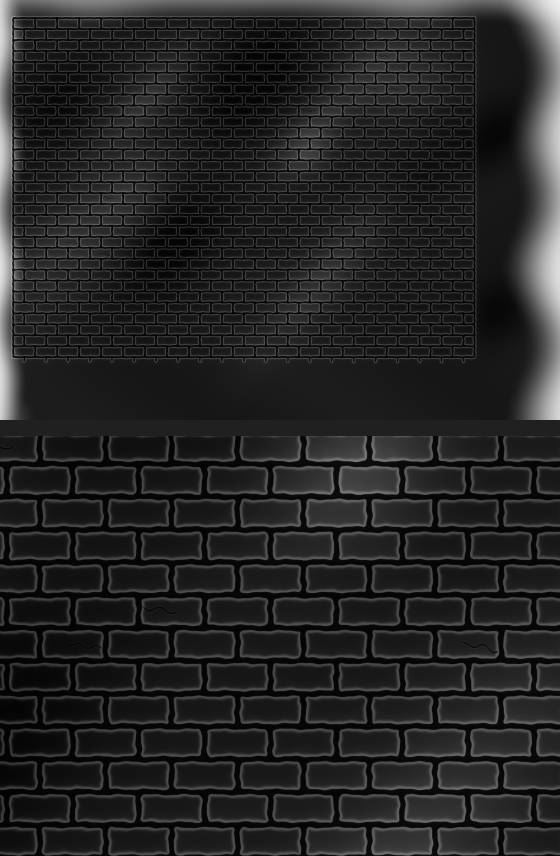
Top, the full canvas; bottom, a detail of the centre.
A WebGL 1 fragment shader for this pattern:

```glsl
precision highp float;

uniform vec2 u_resolution;

const vec2 PITCH = vec2(0.0523, 0.02604);
const vec2 COUNT = vec2(21.0, 31.0);
const vec2 WALL_TOP_LEFT = vec2(0.0315, 0.957);
const float HALF_JOINT = 0.0021;

float hash(vec2 cell) {
  return fract(sin(dot(cell, vec2(127.1, 311.7))) * 4375.85);
}

float boxDistance(vec2 p, vec2 halfSize, float radius) {
  vec2 d = abs(p) - halfSize + radius;
  return length(max(d, 0.0)) + min(max(d.x, d.y), 0.0) - radius;
}

// Two layers of sines make the ragged brick edges
vec2 ragged(vec2 p) {
  vec2 coarse = sin(p.yx * vec2(390.0, 245.0) + 3.0 * sin(p * 97.0));
  vec2 fine = sin(p.yx * vec2(730.0, 590.0) + 2.0 * sin(p * 151.0));
  return p + 0.0005 * coarse + 0.0002 * fine;
}

// Soft ellipse leaning up to the right; size is along, across
float streak(vec2 p, vec2 center, vec2 size) {
  vec2 d = p - center;
  vec2 q = vec2(dot(d, vec2(0.64, 0.77)), dot(d, vec2(0.77, -0.64))) / size;
  return exp(-dot(q, q));
}

float surfaceTone(vec2 p) {
  float tone = 0.098 + 0.012 * sin(p.x * 9.0 + 2.0 * sin(p.y * 7.0));
  tone += 0.09 * streak(p, vec2(0.35, 0.77), vec2(0.17, 0.05));
  tone += 0.06 * streak(p, vec2(0.32, 0.55), vec2(0.11, 0.06));
  tone += 0.09 * streak(p, vec2(0.79, 0.74), vec2(0.20, 0.055));
  tone += 0.12 * streak(p, vec2(0.73, 0.645), vec2(0.07, 0.055));
  tone += 0.10 * streak(p, vec2(0.77, 0.34), vec2(0.21, 0.055));
  tone += 0.08 * streak(p, vec2(0.17, 0.42), vec2(0.22, 0.10));
  tone += 0.08 * streak(p, vec2(0.96, 0.83), vec2(0.13, 0.10));
  tone -= 0.10 * streak(p, vec2(0.60, 0.81), vec2(0.19, 0.09));
  tone -= 0.09 * streak(p, vec2(0.41, 0.42), vec2(0.15, 0.08));
  tone -= 0.06 * streak(p, vec2(1.04, 0.62), vec2(0.17, 0.08));
  tone -= 0.07 * streak(p, vec2(0.15, 0.77), vec2(0.14, 0.08));
  tone -= 0.07 * streak(p, vec2(1.19, 0.68), vec2(0.10, 0.06));
  tone -= 0.07 * streak(p, vec2(1.19, 0.26), vec2(0.09, 0.07));
  return max(tone, 0.015);
}

float fade(float distanceIn, float width) {
  return 1.0 - smoothstep(-0.3 * width, width, distanceIn);
}

// Pale lumpy light around the canvas border
float borderLight(vec2 p, float aspect) {
  float rightLump = 0.020 * cos((p.y - 0.514) * 19.0) + 0.010 * sin(p.y * 11.0);
  float leftLump = 0.010 * cos((p.y - 0.5) * 23.0);
  float topLump = 0.008 * sin(p.x * 13.0 + 2.0 * sin(p.x * 5.0));
  float right = 0.86 * fade(aspect - p.x + rightLump, 0.118);
  float left = 0.86 * fade(p.x + leftLump, 0.056);
  float top = 0.50 * fade(1.0 - p.y + topLump, 0.065);
  float corner = 0.4 * fade(length(p) - 0.01, 0.08);
  return 1.0 - (1.0 - right) * (1.0 - left) * (1.0 - top) * (1.0 - corner);
}

// Signed distance to the joints, negative within the mortar
float jointDistance(vec2 p, vec2 local, float wall) {
  float brick = -boxDistance(local, 0.5 * PITCH - HALF_JOINT, 0.0026);
  float frame = abs(wall) - HALF_JOINT;
  // Joints poke out below the last course
  float x = p.x - WALL_TOP_LEFT.x;
  float stubX = (fract(x / PITCH.x) - 0.5) * PITCH.x;
  float stubY = p.y - WALL_TOP_LEFT.y + COUNT.y * PITCH.y;
  float stub = boxDistance(vec2(stubX, stubY), vec2(0.0018, 0.011), 0.001);
  float halfSpan = 0.5 * COUNT.x * PITCH.x;
  float outside = abs(x - halfSpan) < halfSpan ? min(frame, stub) : frame;
  return wall < 0.0 ? min(brick, frame) : outside;
}

// Wandering hairline across a few bricks
float crackDistance(vec2 local, vec2 cell) {
  float seed = hash(cell + 7.3);
  float x = local.x * (seed > 0.5 ? 1.0 : -1.0);
  float zigzag = 0.0016 * sin(x * 380.0 + seed * 30.0);
  float line = abs(local.y - zigzag - (seed - 0.5) * 0.6 * x);
  return hash(cell) > 0.94 ? line + step(x, -0.004) : 1.0;
}

float shade(vec2 p, float aspect, float soft) {
  // Running bond: every second course shifts by half a brick
  vec2 rough = ragged(p);
  vec2 grid = vec2(rough.x - WALL_TOP_LEFT.x, WALL_TOP_LEFT.y - rough.y) / PITCH;
  grid.x += 0.5 * mod(floor(grid.y), 2.0);
  vec2 cell = floor(grid);
  vec2 local = (fract(grid) - 0.5) * PITCH;
  vec2 halfWall = 0.5 * COUNT * PITCH;
  vec2 wallCenter = WALL_TOP_LEFT + halfWall * vec2(1.0, -1.0);
  float wall = boxDistance(rough - wallCenter, halfWall, 0.002);
  float joint = jointDistance(rough, local, wall);
  float inWall = 1.0 - smoothstep(-soft, soft, wall);

  float tone = surfaceTone(p) + borderLight(p, aspect) * 0.9;
  tone *= 1.0 + inWall * (0.12 * (hash(cell) - 0.5) + 14.0 * local.y - 0.08);

  // Thin pale rim, soft halo on the faces and dark mortar
  float rim = exp(-pow((joint - 0.0010) / 0.0014, 2.0));
  tone += 0.17 * rim + 0.05 * exp(-max(joint, 0.0) / 0.0035);
  tone *= mix(0.15, 1.0, smoothstep(-soft, soft, joint));

  float crack = crackDistance(local, cell);
  float crackMask = inWall * smoothstep(0.0, 0.002, joint);
  tone += crackMask * 0.03 * (1.0 - smoothstep(0.0008, 0.0022, crack));
  return tone * (1.0 - crackMask * 0.75 * (1.0 - smoothstep(0.0003, 0.0010, crack)));
}

void main() {
  float pixel = 1.0 / u_resolution.y;
  float total = 0.0;
  // Average a 3 by 3 grid of samples per pixel
  for (int i = 0; i < 9; i++) {
    vec2 offset = (vec2(mod(float(i), 3.0), floor(float(i) / 3.0)) - 1.0) / 3.0;
    vec2 p = (gl_FragCoord.xy + offset) * pixel;
    total += clamp(shade(p, u_resolution.x * pixel, 0.3 * pixel), 0.0, 1.0);
  }
  gl_FragColor = vec4(vec3(total / 9.0), 1.0);
}
```
